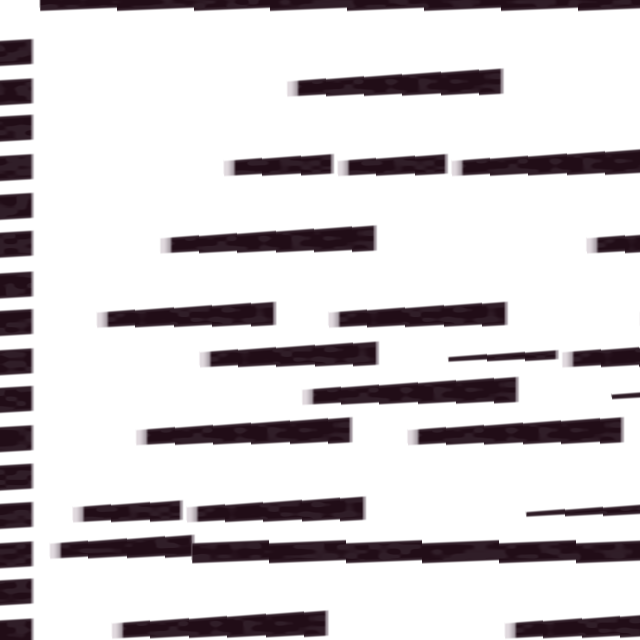
Write a three.js fragment shader that draws this pattern.

```glsl
varying vec2 vUv;

#define PITCH 0.0602
#define BLUR 0.0022
#define STEP 0.06
#define TAPER 0.05
#define CAP 0.018
#define TICK_END 0.0525
#define INK vec3(0.13, 0.05, 0.09)
#define INK_SOFT vec3(0.21, 0.14, 0.18)
#define MAUVE vec3(0.64, 0.60, 0.63)
#define PALE vec3(0.88, 0.85, 0.87)

float hash(vec2 p) {
  return fract(sin(dot(p, vec2(127.1, 311.7))) * 43758.5453);
}

float noise(vec2 p) {
  vec2 i = floor(p), f = fract(p);
  f = f * f * (3.0 - 2.0 * f);
  return mix(mix(hash(i), hash(i + vec2(1.0, 0.0)), f.x),
             mix(hash(i + vec2(0.0, 1.0)), hash(i + vec2(1.0, 1.0)), f.x), f.y);
}

float soft(float d) {
  return smoothstep(-BLUR, BLUR, d);
}

// Dark fill, mottled along the strokes and lighter near the rim
vec3 inkAt(vec2 p, float depth) {
  float mottle = smoothstep(0.4, 0.75, noise(p * vec2(60.0, 130.0)));
  float rim = 1.0 - smoothstep(0.001, 0.006, depth);
  return mix(INK, INK_SOFT, max(0.75 * mottle, rim));
}

// Stepped wedge growing to the right, with a pale left cap and a mauve right end
vec3 wedge(vec3 color, vec2 q, float len, float startHeight, float hasCap) {
  float saw = fract(q.x / STEP);
  float bottom = 0.008 * q.x + 0.003 * saw;
  float top = 0.008 * q.x + startHeight + TAPER * q.x + 0.0012 * saw;
  float depth = min(top - q.y, q.y - bottom);
  float mask = soft(depth) * soft(min(q.x, len - q.x));
  vec3 ink = inkAt(q + len, depth);
  vec3 cap = mix(PALE, MAUVE, smoothstep(0.004, CAP, q.x));
  ink = mix(ink, cap, hasCap * (1.0 - smoothstep(CAP - 0.004, CAP + 0.002, q.x)));
  ink = mix(ink, MAUVE, smoothstep(len - 0.007, len - 0.002, q.x));
  return mix(color, ink, mask);
}

// Long rail made of slightly tilted segments
vec3 rail(vec3 color, vec2 q, float halfHeight) {
  float tilt = 0.005 * (fract(q.x / (2.0 * STEP)) - 0.5);
  float depth = halfHeight - abs(q.y - tilt);
  return mix(color, inkAt(q, depth), soft(depth) * soft(q.x));
}

// Column of short bars on the left side
vec3 ticks(vec3 color, vec2 p) {
  float row = floor((p.y - 0.0148) / PITCH + 0.5);
  float center = row * PITCH + 0.0148 + 0.005 * (hash(vec2(row, 9.0)) - 0.5);
  float depth = 0.0195 - abs(p.y - center - 0.06 * (p.x - 0.026));
  float mask = soft(depth) * soft(TICK_END - p.x) * step(row, 15.5);
  vec3 ink = mix(inkAt(p, depth), MAUVE, smoothstep(TICK_END - 0.006, TICK_END - 0.001, p.x));
  return mix(color, ink, mask);
}

// Wedges scattered along one row, some short and closely followed
vec3 wedgeRow(vec3 color, vec2 p, float row) {
  float x = 0.07 + 0.42 * fract(row * 0.618 + 0.25);
  float y = p.y - row * PITCH - 0.005 - 0.006 * (hash(vec2(row, 3.0)) - 0.5);
  for (int i = 0; i < 4; i++) {
    vec2 seed = vec2(row, float(i) * 5.0 + 20.0);
    float isShort = step(hash(seed), 0.27);
    float kind = hash(seed + 1.7);
    float len = mix(mix(0.28, 0.338, step(0.45, kind)), mix(0.09, 0.172, step(0.25, kind)), isShort);
    float thin = step(0.7, x) * step(hash(seed + 3.1), 0.25);
    vec2 q = vec2(p.x - x, y - 0.009 * thin);
    color = wedge(color, q, len, mix(0.0235, 0.007, thin), 1.0 - thin);
    x += len + mix(mix(0.012, 0.34, hash(seed + 2.3)), 0.006, isShort);
  }
  return color;
}

void main() {
  vec2 p = vUv;
  vec3 color = ticks(vec3(1.0), p);

  float row = floor((p.y - 0.027) / PITCH + 0.5);
  bool even = mod(row, 2.0) < 0.5;
  bool filled = even ? abs(row - 4.0) > 0.5 : abs(row - 5.0) < 2.5;

  if (abs(row - 2.0) < 0.5) {
    color = wedge(color, p - vec2(0.078, 0.127), 0.226, 0.0235, 1.0);
    color = rail(color, p - vec2(0.3, 0.138), 0.0155);
  } else if (filled && row < 15.5) {
    color = wedgeRow(color, p, row);
  }

  // Top rail, cut by the upper border
  color = rail(color, p - vec2(0.0625, 0.997), 0.0115);
  gl_FragColor = vec4(color, 1.0);
}
```
